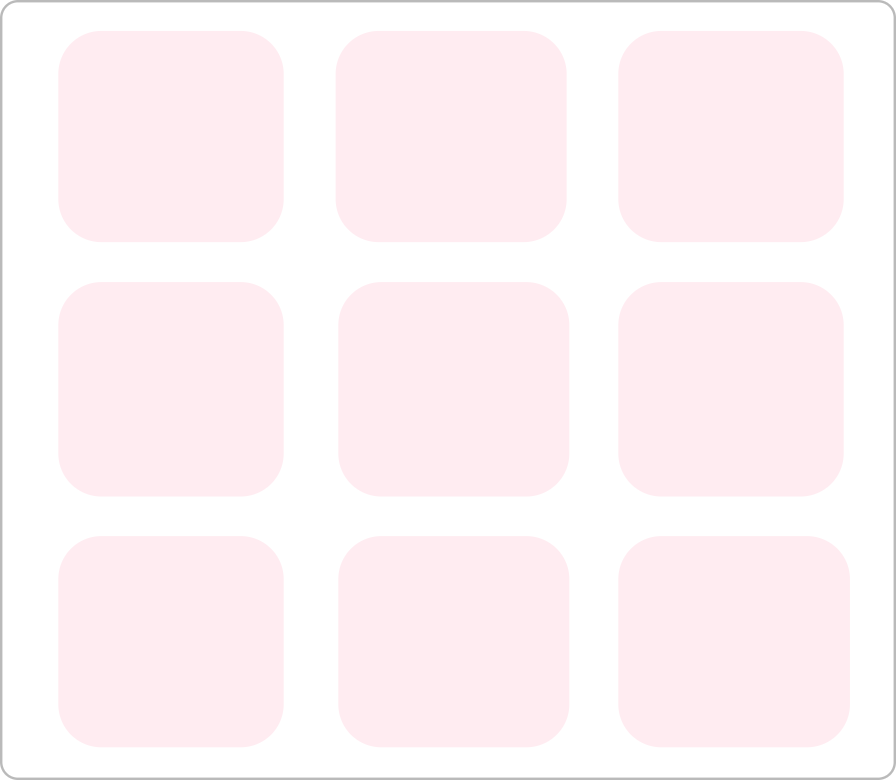
Write a WebGL 2 fragment shader that draws this pattern.

```glsl
#version 300 es
precision highp float;
// Three by three pale pink rounded tiles on a white card with a thin grey rim.

uniform vec2 u_resolution;
out vec4 fragColor;

// Signed distance to a rounded box spanning two opposite corners.
float roundedBox(vec2 p, vec2 low, vec2 high, float radius) {
    vec2 q = abs(p - 0.5 * (low + high)) - 0.5 * (high - low) + radius;
    return length(max(q, 0.0)) + min(max(q.x, q.y), 0.0) - radius;
}

// Antialiased coverage of the inside of a shape.
float coverage(float dist, float pixel) {
    return clamp(0.5 - dist / pixel, 0.0, 1.0);
}

void main() {
    // The canvas is one unit wide.
    float pixel = 1.0 / u_resolution.x;
    vec2 p = gl_FragCoord.xy * pixel;
    vec2 canvas = vec2(1.0, u_resolution.y * pixel);
    vec3 white = vec3(1.0);
    vec3 pink = vec3(1.0, 0.924, 0.944);
    vec3 grey = vec3(0.73);

    // Tiles, with small differences in size and position.
    float tiles = 0.0;
    for (int row = 0; row < 3; row++) {
        for (int col = 0; col < 3; col++) {
            vec2 low = vec2(0.0651, 0.0365) + vec2(0.3125, 0.2819) * vec2(col, row);
            vec2 size = vec2(0.2515, 0.2357);
            if (col == 1) size.x = 0.2578;
            if (col == 2 && row == 0) size.x = 0.2585;
            if (col == 1 && row == 2) low.x -= 0.003;
            if (row == 1) {
                low.y -= 0.002;
                size.y = 0.2393;
            }
            float tile = roundedBox(p, low, low + size, 0.048);
            tiles = max(tiles, coverage(tile, pixel));
        }
    }
    vec3 color = mix(white, pink, tiles);

    // Rim along the canvas edge, with rounded corners.
    float card = roundedBox(p, vec2(0.0), canvas, 0.02);
    float rim = coverage(card, pixel) - coverage(card + 0.0027, pixel);
    color = mix(color, grey, rim);

    fragColor = vec4(color, 1.0);
}
```
